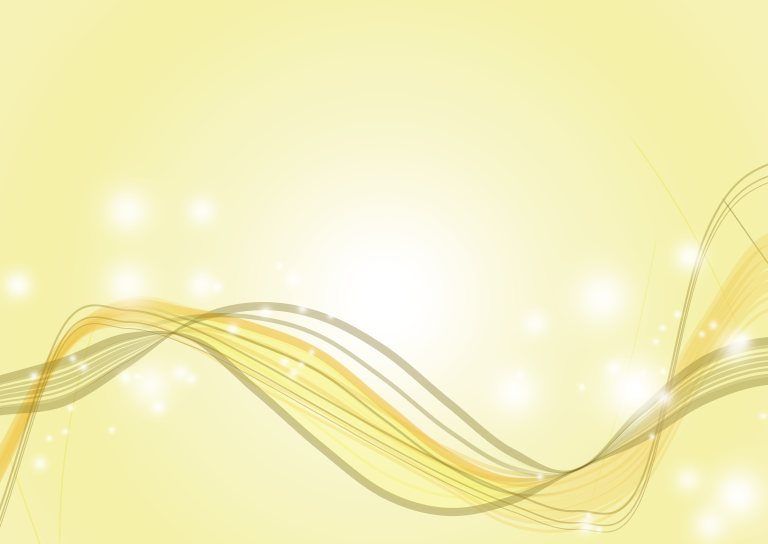
Reproduce this background procedurally as a WebGL 2 fragment shader.

```glsl
#version 300 es
precision highp float;
uniform vec2 u_resolution;
out vec4 fragColor;

const int KNOTS = 13;
const vec3 OLIVE = vec3(0.50, 0.44, 0.13);
const vec3 ORANGE = vec3(0.93, 0.72, 0.24);
const vec3 YELLOW = vec3(0.95, 0.93, 0.36);
const vec3 PALE = vec3(0.98, 0.97, 0.60);

// Heights of the guide curves, evenly spaced across the width
const float CREST[KNOTS] = float[](.243, .261, .331, .408, .437, .419, .357, .260, .168, .136, .243, .338, .373);
const float BASE[KNOTS] = float[](.303, .336, .382, .378, .283, .180, .092, .059, .081, .136, .191, .264, .300);
const float FAN_TOP[KNOTS] = float[](.164, .366, .443, .426, .395, .345, .250, .158, .112, .129, .206, .403, .560);
const float FAN_LOW[KNOTS] = float[](.118, .353, .403, .363, .292, .228, .164, .099, .035, .029, .099, .301, .430);
const float LOOP[KNOTS] = float[](.044, .380, .408, .375, .316, .250, .184, .123, .072, .039, .090, .540, .676);

float hash(float n) {
  n = fract(n * 0.1031);
  n *= n + 33.33;
  return fract(n * (n + n));
}

// Catmull-Rom curve: height and slope at x, a fraction of the width
vec2 spline(float k[KNOTS], float x, float aspect) {
  float spans = float(KNOTS - 1);
  float u = clamp(x, 0.0, 0.9999) * spans;
  int i = int(u);
  float t = u - float(i);
  float b = k[i], c = k[i + 1];
  float a = i > 0 ? k[i - 1] : 2.0 * b - c;
  float d = i + 2 < KNOTS ? k[i + 2] : 0.7 * c + 0.3 * b;
  float m = 0.5 * (c - a), n = 0.5 * (d - b);
  float q = 3.0 * (c - b) - 2.0 * m - n, r = 2.0 * (b - c) + m + n;
  return vec2(b + t * (m + t * (q + t * r)), (m + t * (2.0 * q + 3.0 * t * r)) * spans / aspect);
}

float band(float y, vec2 curve, float halfWidth, float px) {
  float d = abs(y - curve.x) / sqrt(1.0 + curve.y * curve.y);
  return clamp(0.5 + (halfWidth - d) / px, 0.0, 1.0);
}

// Thin bowed stroke from a to b
float arc(vec2 p, vec2 a, vec2 b, float bow, float px) {
  vec2 ab = b - a;
  float len = length(ab);
  vec2 dir = ab / len;
  float t = dot(p - a, dir) / len;
  float off = dot(p - a, vec2(-dir.y, dir.x)) - 4.0 * bow * t * (1.0 - t);
  float fade = smoothstep(0.0, 0.1, t) * smoothstep(1.0, 0.9, t);
  return fade * clamp(0.5 + (0.0012 - abs(off)) / px, 0.0, 1.0);
}

vec3 glow(vec3 col, vec2 p, vec2 center, float radius, float strength) {
  vec2 d = (p - center) / radius;
  return mix(col, vec3(1.0), strength * exp(-1.6 * dot(d, d)));
}

vec3 backdrop(vec2 p) {
  float r = length(p - vec2(0.708, 0.452));
  vec3 col = mix(vec3(1.0), vec3(0.99, 0.98, 0.90), smoothstep(0.03, 0.22, r));
  col = mix(col, vec3(0.97, 0.96, 0.78), smoothstep(0.14, 0.38, r));
  col = mix(col, vec3(0.96, 0.945, 0.66), smoothstep(0.32, 0.65, r));
  return mix(col, vec3(0.965, 0.948, 0.71), smoothstep(0.65, 0.84, r));
}

vec3 ribbons(vec3 col, vec2 p, float aspect, float px) {
  float x = p.x / aspect;
  vec2 crest = spline(CREST, x, aspect), base = spline(BASE, x, aspect);
  vec2 fanTop = spline(FAN_TOP, x, aspect), fanLow = spline(FAN_LOW, x, aspect);
  vec2 ring = spline(LOOP, x, aspect);
  float middle = smoothstep(0.16, 0.28, x) * smoothstep(0.76, 0.62, x);
  float pinch = mix(0.3, 1.0, smoothstep(0.0, 0.08, abs(crest.x - base.x)));

  // Pale sheet beneath the strands
  float sheet = smoothstep(-0.01, 0.01, fanTop.x - p.y) * smoothstep(-0.01, 0.01, p.y - base.x);
  col = mix(col, PALE, 0.45 * sheet * middle);

  // Yellow and orange fan
  for (int i = 0; i < 7; i++) {
    float h = hash(float(i) + 3.7);
    float w = mix(0.003, 0.012, h);
    vec3 tint = mix(mix(ORANGE, YELLOW, 0.25), YELLOW, middle * step(0.25, h));
    col = mix(col, tint, 0.26 * band(p.y, mix(fanTop, fanLow, float(i) / 6.0), w, px));
  }
  // Twisted bundle, olive at its borders and ends
  for (int i = 0; i < 8; i++) {
    float k = float(i) / 7.0, h = hash(float(i) + 21.3);
    float border = step(0.49, abs(k - 0.5));
    float w = mix(mix(0.0012, 0.005, h), 0.0075, border) * pinch;
    vec3 inner = mix(YELLOW, ORANGE, step(0.6, h));
    vec3 tint = mix(OLIVE, inner, middle * (1.0 - border));
    float visible = mix(1.0, step(0.4, k), middle * (1.0 - border));
    float alpha = mix(0.27, 0.36, border) * visible;
    col = mix(col, tint, alpha * band(p.y, mix(crest, base, k), w, px));
  }
  // Orange core with olive companions
  col = mix(col, ORANGE, 0.5 * middle * band(p.y, mix(crest, fanTop, 0.95), 0.008, px));
  col = mix(col, OLIVE, 0.32 * middle * band(p.y, mix(crest, fanTop, 0.5), 0.004, px));
  col = mix(col, OLIVE, 0.35 * middle * band(p.y, mix(fanTop, fanLow, 0.25), 0.0022, px));
  // Fine loops
  for (int i = 0; i < 3; i++) {
    float n = float(i);
    vec2 strand = ring + vec2(0.012 * (n - 1.0) * (1.0 + 0.4 * n), 0.0);
    col = mix(col, mix(OLIVE, ORANGE, 0.25), 0.4 * band(p.y, strand, 0.0009 + 0.0005 * n, px));
  }
  return col;
}

vec3 sparkles(vec3 col, vec2 p, float aspect) {
  // Paired lights in a small lattice
  for (int i = 0; i < 4; i++) {
    vec2 cell = vec2(i % 2, i / 2);
    col = glow(col, p, vec2(0.235, 0.476) + 0.136 * cell, mix(0.053, 0.032, cell.x), 0.85);
  }
  // Broad lights
  col = glow(col, p, vec2(1.107, 0.452), 0.065, 0.9);
  col = glow(col, p, vec2(1.165, 0.283), 0.075, 1.0);
  col = glow(col, p, vec2(0.947, 0.279), 0.055, 0.9);
  col = glow(col, p, vec2(1.357, 0.090), 0.060, 0.95);
  col = glow(col, p, vec2(1.305, 0.035), 0.040, 0.8);
  col = glow(col, p, vec2(1.265, 0.118), 0.032, 0.7);
  col = glow(col, p, vec2(1.268, 0.528), 0.035, 0.9);
  col = glow(col, p, vec2(1.351, 0.362), 0.035, 0.8);
  col = glow(col, p, vec2(0.983, 0.406), 0.028, 0.8);
  col = glow(col, p, vec2(0.276, 0.292), 0.050, 0.8);
  col = glow(col, p, vec2(0.033, 0.476), 0.032, 0.9);
  // Small sparks scattered about the bundle
  for (int i = 0; i < 48; i++) {
    float n = float(i), side = float(i % 2);
    float x = mix(0.44 * hash(n + 0.5), 0.59 + 0.41 * hash(n + 0.5), side);
    float spread = (hash(n + 71.2) - 0.55) * mix(0.22, 0.36, side);
    vec2 center = vec2(x * aspect, spline(CREST, x, aspect).x + spread);
    float size = mix(0.007, 0.02, pow(hash(n + 140.9), 4.0));
    col = glow(col, p, center, size, 0.8);
  }
  return col;
}

void main() {
  float px = 1.0 / u_resolution.y;
  float aspect = u_resolution.x * px;
  vec2 p = gl_FragCoord.xy * px;
  vec3 col = backdrop(p);
  // Stray hairlines at the sides
  float hair = arc(p, vec2(1.15, 0.76), vec2(1.36, 0.39), 0.015, px);
  hair += 0.6 * arc(p, vec2(1.21, 0.58), vec2(1.08, 0.06), 0.01, px);
  hair += arc(p, vec2(0.11, -0.02), vec2(0.18, 0.42), 0.02, px);
  hair += arc(p, vec2(0.01, 0.18), vec2(0.08, -0.02), 0.0, px);
  col = mix(col, YELLOW * 0.97, 0.5 * min(hair, 1.0));
  col = mix(col, OLIVE, 0.4 * arc(p, vec2(1.325, 0.64), vec2(1.43, 0.49), 0.0, px));
  col = ribbons(col, p, aspect, px);
  fragColor = vec4(sparkles(col, p, aspect), 1.0);
}
```
